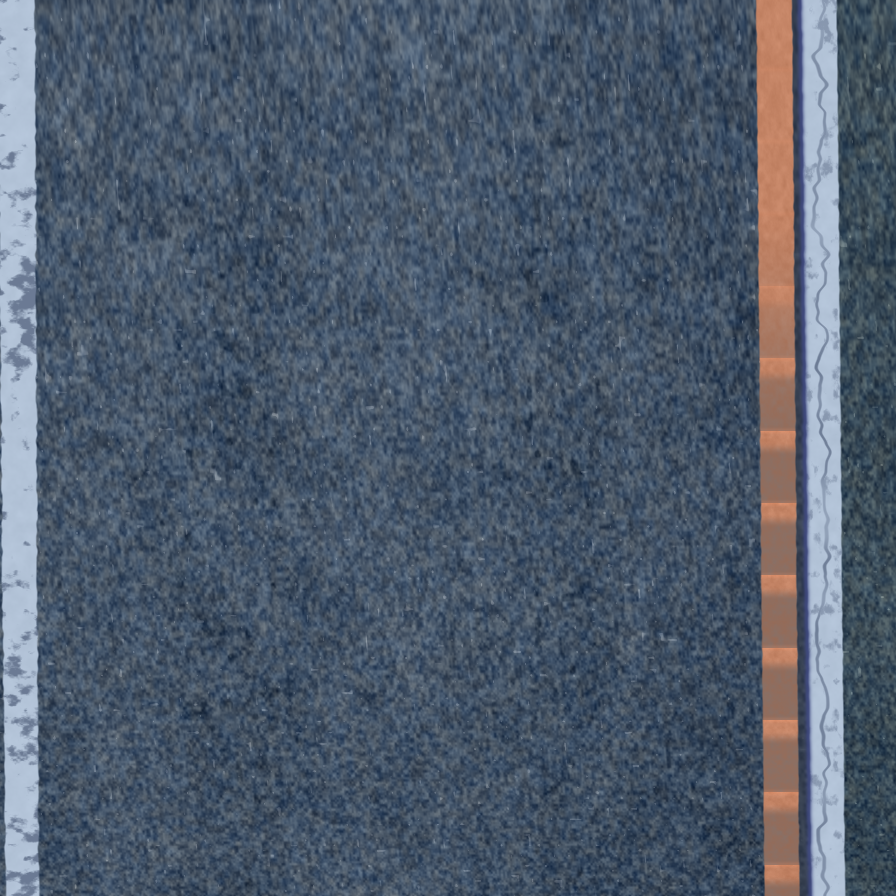
Reproduce this texture procedurally as a Shadertoy shader.

```glsl
float hash(vec2 p) {
    vec3 q = fract(vec3(p.xyx) * 0.1031);
    q += dot(q, q.yzx + 33.33);
    return fract((q.x + q.y) * q.z);
}

float noise(vec2 p) {
    vec2 cell = floor(p);
    vec2 f = fract(p);
    f = f * f * (3.0 - 2.0 * f);
    float low = mix(hash(cell), hash(cell + vec2(1, 0)), f.x);
    float high = mix(hash(cell + vec2(0, 1)), hash(cell + vec2(1, 1)), f.x);
    return mix(low, high, f.y);
}

float fbm(vec2 p) {
    float sum = 0.0;
    float weight = 0.5;
    for (int i = 0; i < 4; i++) {
        sum += weight * noise(p);
        p = p * 2.03 + 17.3;
        weight *= 0.5;
    }
    return sum / 0.9375;
}

// Soft strip between two x positions
float band(float x, float left, float right, float soft) {
    return smoothstep(left - soft, left + soft, x)
         * (1.0 - smoothstep(right - soft, right + soft, x));
}

float bump(float x, float centre, float width) {
    float d = (x - centre) / width;
    return exp(-d * d);
}

// Grain stretches vertically toward the top
vec2 grainSpace(vec2 uv) {
    return vec2(uv.x * 235.0 + uv.y * 18.0, 225.0 * uv.y - 68.0 * uv.y * uv.y);
}

vec3 asphalt(vec2 uv, vec2 g) {
    float grain = 0.62 * noise(g) + 0.38 * noise(g * 1.9 + 41.0) - 0.5;
    float blotch = fbm(uv * vec2(24.0, 17.0) + 5.0) - 0.5;
    float tracks = bump(uv.x, 0.25, 0.09) * bump(uv.y, 0.45, 0.4)
                 + 0.8 * bump(uv.x, 0.61, 0.08) * bump(uv.y, 0.5, 0.45);
    float light = 0.022 * bump(uv.x, 0.43, 0.2) + 0.018 * bump(uv.x, 0.13, 0.09)
                - 0.020 * tracks - 0.028 * smoothstep(0.65, 0.86, uv.x)
                - 0.025 * smoothstep(0.4, 0.0, uv.y);
    vec3 color = vec3(0.268, 0.329, 0.402) + light + 0.09 * blotch;
    color += grain * vec3(0.31, 0.30, 0.26);
    // Tinted and bright stones
    color += (noise(g * 0.55 + 90.0) - 0.5) * vec3(-0.035, 0.0, 0.045);
    float stone = smoothstep(0.90, 0.98, noise(g * 0.8 + 210.0));
    float pit = smoothstep(0.72, 0.9, noise(uv * vec2(105.0, 75.0) + 33.0));
    color += stone * vec3(0.15, 0.14, 0.13);
    color -= pit * (0.02 + 0.07 * clamp(tracks, 0.0, 1.0));
    return mix(color, color * vec3(0.95, 0.98, 0.92), step(0.93, uv.x));
}

vec3 whitePaint(vec2 uv, float wear) {
    vec3 clean = vec3(0.70, 0.765, 0.845) + 0.05 * (fbm(uv * 85.0) - 0.5);
    return mix(clean, vec3(0.42, 0.48, 0.58), wear);
}

float leftWear(vec2 uv) {
    float zone = bump(uv.y, 0.66, 0.075) + 0.65 * bump(uv.y, 0.25, 0.08)
               + 0.6 * bump(uv.y, 0.03, 0.07);
    float flakes = fbm(uv * vec2(65.0, 92.0));
    float side = smoothstep(0.0, 0.035, uv.x);
    return smoothstep(0.56, 0.78, flakes + 0.20 * zone * (0.4 + side) - 0.06);
}

// Meandering split along a painted line
float crack(vec2 uv, float centre) {
    float path = centre + 0.014 * (noise(vec2(uv.y * 32.0, 3.0)) - 0.5)
               + 0.008 * (noise(vec2(uv.y * 95.0, 8.0)) - 0.5);
    float width = 0.0010 + 0.0012 * noise(vec2(uv.y * 48.0, 14.0));
    float strength = 0.45 + 0.55 * noise(vec2(uv.y * 27.0, 21.0));
    return strength * (1.0 - smoothstep(width * 0.4, width + 0.0014, abs(uv.x - path)));
}

vec3 orangePaint(vec2 uv, vec2 g) {
    float row = (uv.y - 0.035) / 0.0807;
    float fromTop = 1.0 - fract(row);
    float age = 1.0 - smoothstep(0.48, 0.78, uv.y);
    float speckle = fbm(g * vec2(0.7, 0.9) + 61.0);
    float dirt = age * smoothstep(0.15, 0.34, fromTop) * (0.45 + 0.6 * speckle);
    vec3 color = vec3(0.765, 0.515, 0.395) + 0.035 * (hash(vec2(floor(row), 7.0)) - 0.5);
    color = mix(color, vec3(0.49, 0.40, 0.365), dirt);
    color += 0.10 * (speckle - 0.5);
    float seam = smoothstep(0.06, 0.0, min(fromTop, 1.0 - fromTop));
    return color + seam * (0.02 + 0.05 * age) * vec3(1.0, 0.45, 0.2);
}

void mainImage(out vec4 fragColor, in vec2 fragCoord) {
    vec2 uv = fragCoord / iResolution.xy;
    vec2 g = grainSpace(uv);
    float soft = max(0.0013, 0.7 / iResolution.x);
    float down = 1.0 - uv.y;
    float ragged = 0.0022 * (noise(vec2(uv.y * 130.0, 2.0)) - 0.5);
    vec3 color = asphalt(uv, g);

    // Left line
    float leftLine = band(uv.x, -0.003 + 0.009 * down + ragged, 0.039 + 0.004 * down + ragged, soft);
    color = mix(color, whitePaint(uv, leftWear(uv)), leftLine);

    // Orange strip and dark gutter
    float orangeLeft = 0.844 + 0.009 * down + 0.5 * ragged;
    float orangeRight = 0.884 + 0.008 * down + 0.5 * ragged;
    float lineLeft = 0.894 + 0.011 * down + 0.5 * ragged;
    float gutter = band(uv.x, orangeRight, lineLeft, soft);
    color = mix(color, vec3(0.20, 0.235, 0.30) + 0.08 * (noise(g) - 0.5), 0.85 * gutter);
    color = mix(color, orangePaint(uv, g), band(uv.x, orangeLeft, orangeRight, soft));

    // Right line with blue fringe and crack
    float lineRight = 0.934 + 0.009 * down + 0.5 * ragged;
    float wear = 0.6 * smoothstep(0.57, 0.80, fbm(uv * vec2(90.0, 75.0) + 12.0));
    wear = max(wear, crack(uv, 0.915 + 0.005 * down));
    color = mix(color, whitePaint(uv, wear), band(uv.x, lineLeft, lineRight, soft));
    color = mix(color, vec3(0.25, 0.29, 0.51), 0.85 * bump(uv.x, lineLeft - 0.001, 0.0032));

    fragColor = vec4(clamp(color, 0.0, 1.0), 1.0);
}
```
